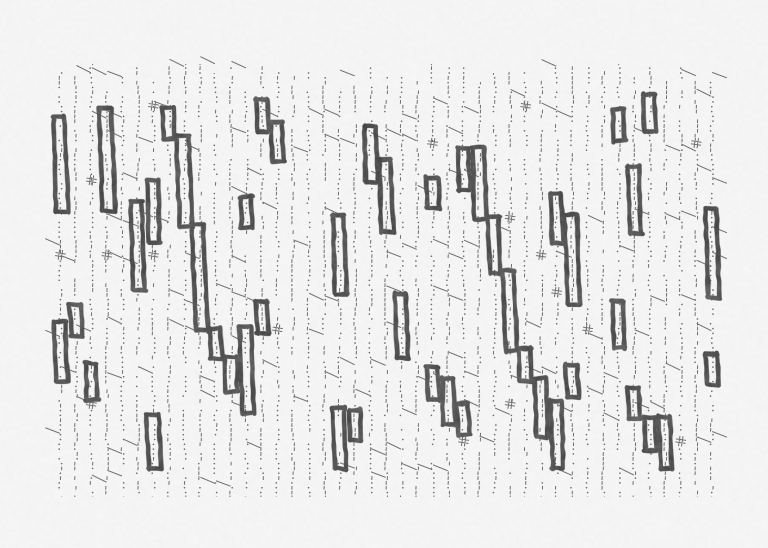
Reproduce this pattern procedurally as a Shadertoy shader.

```glsl
const float COLUMNS = 43.0;
const float PITCH = 0.0283;          // distance between columns
const float LEFT = 0.1095;           // first column
const float BOTTOM = 0.093;
const float TOP = 0.883;
const float MARK_PITCH = 0.0088;     // rows of dots and ticks
const float DASH_PITCH = 0.068;      // rows of slanted dashes
const float DASH_SHARE = 0.31;
const float SIGN_SHARE = 0.022;      // crossed-line signs
const float BOX_SHARE = 0.6;
const float BOX_HALF_WIDTH = 0.0102;
const float PEN_RADIUS = 0.0042;
const float FINE_RADIUS = 0.0009;
const float DOT_RADIUS = 0.0014;
const vec3 PAPER = vec3(0.958);
const vec3 FINE_INK = vec3(0.33);
const vec3 PEN_DARK = vec3(0.26);
const vec3 PEN_LIGHT = vec3(0.41);

float hash(vec2 p) {
    vec3 q = fract(p.xyx * 0.1031);
    q += dot(q, q.yzx + 33.33);
    return fract((q.x + q.y) * q.z);
}

float noise(vec2 p) {
    vec2 i = floor(p), f = fract(p);
    f = f * f * (3.0 - 2.0 * f);
    return mix(mix(hash(i), hash(i + vec2(1, 0)), f.x),
               mix(hash(i + vec2(0, 1)), hash(i + vec2(1, 1)), f.x), f.y);
}

float segment(vec2 p, vec2 a, vec2 b) {
    vec2 ap = p - a, ab = b - a;
    return length(ap - ab * clamp(dot(ap, ab) / dot(ab, ab), 0.0, 1.0));
}

// Dots and short ticks running down each column
float columnMarks(vec2 p) {
    float col = floor((p.x - LEFT) / PITCH + 0.5);
    float row = floor(p.y / MARK_PITCH);
    vec2 id = vec2(col, row);
    float ragged = TOP - 0.06 * pow(hash(vec2(col, 301.0)), 2.0);
    if (col < 0.0 || col >= COLUMNS || p.y < BOTTOM || p.y > ragged
        || hash(id + 11.0) > 0.8) return 1.0;
    float side = floor(3.0 * hash(vec2(col, floor(row / 2.0) + 500.0))) - 1.0;
    vec2 q = p - vec2(LEFT + col * PITCH + side * 0.0022, (row + 0.5) * MARK_PITCH);
    float tickShare = mod(col, 2.0) < 0.5 ? 0.2 : 0.65;
    if (hash(id + 71.0) > tickShare) return length(q) - DOT_RADIUS;
    return segment(q, vec2(0.0, -0.0024), vec2(0.0003, 0.0024)) - FINE_RADIUS;
}

// Slanted dashes bridging neighbouring columns
float slantedDashes(vec2 p) {
    vec2 size = vec2(PITCH, DASH_PITCH);
    vec2 id = floor((p - vec2(LEFT, BOTTOM)) / size);
    if (id.x < -1.0 || id.x >= COLUMNS || id.y < 0.0 || id.y > 11.0
        || hash(id + 131.0) > DASH_SHARE) return 1.0;
    vec2 q = p - vec2(LEFT, BOTTOM) - (id + 0.5) * size;
    q.y -= (hash(id + 173.0) - 0.5) * 0.048;
    vec2 reach = vec2(0.0125, -0.0045 - 0.0018 * hash(id + 191.0));
    return segment(q, -reach, reach) - FINE_RADIUS;
}

// Rare signs made of two crossed pairs of lines
float crossedSigns(vec2 p) {
    vec2 size = vec2(PITCH, DASH_PITCH);
    vec2 id = floor((p - vec2(LEFT - 0.5 * PITCH, BOTTOM)) / size);
    if (id.x < 0.0 || id.x >= COLUMNS || id.y < 1.0 || id.y > 10.0
        || hash(id + 223.0) > SIGN_SHARE) return 1.0;
    vec2 q = p - vec2(LEFT + id.x * PITCH, BOTTOM + (id.y + 0.5) * DASH_PITCH);
    q = abs(q + vec2(-0.15, 0.15) * q.yx);
    return min(segment(q, vec2(0.0028, 0), vec2(0.0028, 0.0085)),
               segment(q, vec2(0, 0.0028), vec2(0.0085, 0.0028))) - FINE_RADIUS;
}

float boxHeight(float col, float lane) {
    return 0.055 + 0.15 * pow(hash(vec2(col + 17.0, lane + 401.0)), 2.0);
}

// Top and bottom of a box; every fourth group of columns forms a staircase
vec2 boxSpan(float col, float lane) {
    float group = floor((col - 2.0) / 5.0), top;
    float height = boxHeight(col, lane);
    if (mod(group, 4.0) == 1.0) {
        if (lane > 0.5) return vec2(0);
        top = 0.84 - 0.12 * hash(vec2(group, 431.0));
        for (float c = group * 5.0 + 2.0; c < col; c++) top -= boxHeight(c, lane) - 0.005;
    } else {
        if (hash(vec2(col + 5.0, lane + 457.0)) > BOX_SHARE) return vec2(0);
        top = mix(0.58, 0.84, hash(vec2(col + 3.0, lane + 479.0))) - lane * 0.35;
    }
    return vec2(top, max(top - height, 0.145));
}

// Tall boxes of four loose pen strokes each
float penBoxes(vec2 p) {
    float nearest = 1.0, middle = floor((p.x - LEFT) / PITCH + 0.5);
    for (float col = middle - 1.0; col <= middle + 1.0; col++)
    for (float lane = 0.0; lane < 2.0; lane++) {
        vec2 span = boxSpan(col, lane);
        if (col < 0.0 || col >= COLUMNS || span.x == 0.0) continue;
        vec2 halfSize = vec2(BOX_HALF_WIDTH, 0.5 * (span.x - span.y));
        vec2 q = p - vec2(LEFT + col * PITCH, 0.5 * (span.x + span.y));
        q.x += 0.04 * q.y;
        for (float k = 0.0; k < 4.0; k++) {
            vec2 a = k < 2.0 ? vec2(2.0 * k - 1.0, -1) : vec2(-1, 2.0 * k - 5.0);
            vec2 b = k < 2.0 ? vec2(a.x, 1) : vec2(1, a.y);
            vec2 seed = vec2(col * 4.0 + k, lane + 521.0);
            vec2 slipA = vec2(hash(seed), hash(seed + 31.0)) - 0.5;
            vec2 slipB = vec2(hash(seed + 57.0), hash(seed + 83.0)) - 0.5;
            nearest = min(nearest, segment(q, a * halfSize + 0.0035 * slipA,
                                              b * halfSize + 0.0035 * slipB));
        }
    }
    return nearest - PEN_RADIUS;
}

void mainImage(out vec4 fragColor, in vec2 fragCoord) {
    float pixel = 1.0 / iResolution.y;
    vec2 p = (fragCoord - 0.5 * iResolution.xy) * pixel + vec2(0.7, 0.5);
    vec3 color = PAPER + 0.012 * (noise(p * 160.0) - 0.5);

    // Fine marks
    float fine = min(columnMarks(p), min(slantedDashes(p), crossedSigns(p)));
    color = mix(color, FINE_INK, 0.85 * clamp(0.5 - fine / pixel, 0.0, 1.0));

    // Pen strokes with a wavering edge and uneven tone
    vec2 waver = vec2(noise(p * 70.0), noise(p * 70.0 + 40.0)) - 0.5;
    float pen = penBoxes(p + 0.0028 * waver);
    float tone = 0.6 * noise(p * 55.0) + 0.4 * noise(p * 190.0);
    vec3 ink = mix(PEN_DARK, PEN_LIGHT, tone);
    color = mix(color, min(color, ink), smoothstep(0.8, -0.8, pen / pixel));
    fragColor = vec4(color, 1.0);
}
```
